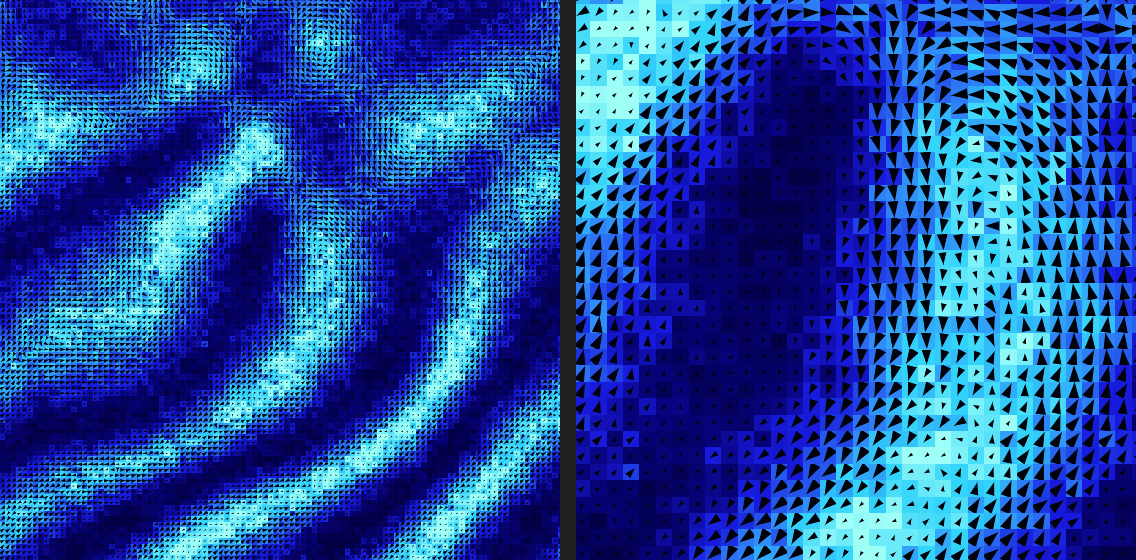
Left: the whole. Right: its middle third, enlarged.
A WebGL 2 fragment shader for this pattern:

```glsl
#version 300 es
precision highp float;
// Mosaic of small blue cells toned by warped waves, each with a black wedge following the contours.

uniform vec2 u_resolution;
out vec4 fragColor;

float hash(vec2 p) {
    vec3 q = fract(p.xyx * vec3(0.1031, 0.1030, 0.0973));
    q += dot(q, q.yzx + 33.33);
    return fract((q.x + q.y) * q.z);
}

float noise(vec2 p) {
    vec2 i = floor(p), f = fract(p);
    f = f * f * f * (f * (f * 6.0 - 15.0) + 10.0);
    return mix(mix(hash(i), hash(i + vec2(1, 0)), f.x),
               mix(hash(i + vec2(0, 1)), hash(i + vec2(1, 1)), f.x), f.y);
}

// Diagonal ridges below, dissolving into a calm, cloudy plateau above
float field(vec2 p) {
    vec2 warp = vec2(noise(p * 3.1 + 7.0), noise(p * 3.1 + 41.0)) - 0.5;
    vec2 q = p + 0.2 * warp;
    float diagonal = cos(25.9 * (dot(q, vec2(0.69, -0.72)) + 0.02));
    float strength = mix(0.28, 0.44, noise(p * 2.7 + 19.0));
    float ridges = 0.47 + strength * diagonal;
    float crossed = 0.5 + 0.13 * diagonal + 0.17 * cos(dot(q, vec2(15.0, 10.0)) - 0.8);
    float clouds = 0.3 * (noise(q * 4.3 + 61.0) - 0.5);
    float height = p.y + 0.5 * warp.x;
    return mix(ridges, crossed + clouds, smoothstep(0.42, 0.7, height))
         + 0.16 * (noise(p * 6.0 + 83.0) - 0.5);
}

// Navy, blue, azure, cyan, pale aqua
vec3 palette(float tone) {
    vec3 color = mix(vec3(0.01, 0.0, 0.28), vec3(0.03, 0.01, 0.48), clamp(tone / 0.24, 0.0, 1.0));
    color = mix(color, vec3(0.09, 0.10, 0.86), clamp((tone - 0.24) / 0.13, 0.0, 1.0));
    color = mix(color, vec3(0.18, 0.50, 0.97), clamp((tone - 0.42) / 0.17, 0.0, 1.0));
    color = mix(color, vec3(0.20, 0.83, 0.98), clamp((tone - 0.61) / 0.14, 0.0, 1.0));
    return mix(color, vec3(0.62, 1.0, 0.97), clamp((tone - 0.77) / 0.14, 0.0, 1.0));
}

// Signed distance to a triangle whose tip lies along the heading
float wedge(vec2 p, vec2 heading, float size) {
    float along = dot(p, heading);
    float across = abs(dot(p, vec2(-heading.y, heading.x)));
    return max(-along - 0.5 * size, 0.95 * (across - 0.33 * (0.5 * size - along)));
}

void main() {
    float cells = 102.4;
    float scale = min(u_resolution.x, u_resolution.y);
    vec2 grid = gl_FragCoord.xy / scale * cells;
    float pixel = cells / scale;
    vec2 cell = floor(grid);
    vec2 center = (cell + 0.5) / cells;

    // Cell tone with ragged patches, grain and a few stray cells
    float smoothTone = field(center);
    float patches = noise(cell * vec2(0.3, 0.45) + 137.0) - 0.5;
    float grain = hash(cell + 211.0) + hash(cell + 577.0) - 1.0;
    float stray = step(0.965, hash(cell + 911.0));
    float tone = smoothTone + 0.15 * patches + grain * mix(0.15, 0.3, stray);
    vec3 color = palette(tone);

    // Heading runs along the contour, turning around the peaks
    float e = 0.008;
    vec2 slope = vec2(field(center + vec2(e, 0)) - field(center - vec2(e, 0)),
                      field(center + vec2(0, e)) - field(center - vec2(0, e)));
    float angle = atan(-slope.x, slope.y) + 0.6 * (hash(cell + 313.0) - 0.5);
    vec2 heading = vec2(cos(angle), sin(angle));

    // Wedges are long in the middle tones and shrink to dots at the extremes
    float shapeTone = mix(smoothTone, tone, 0.5);
    float middle = smoothstep(0.16, 0.5, shapeTone) * (1.0 - smoothstep(0.68, 0.88, shapeTone));
    float size = mix(0.3, 1.0, middle);
    float cover = clamp(0.5 - 1.2 * wedge(fract(grid) - 0.5, heading, size) / pixel, 0.0, 1.0);

    fragColor = vec4(mix(color, vec3(0.0, 0.01, 0.04), cover), 1.0);
}
```
